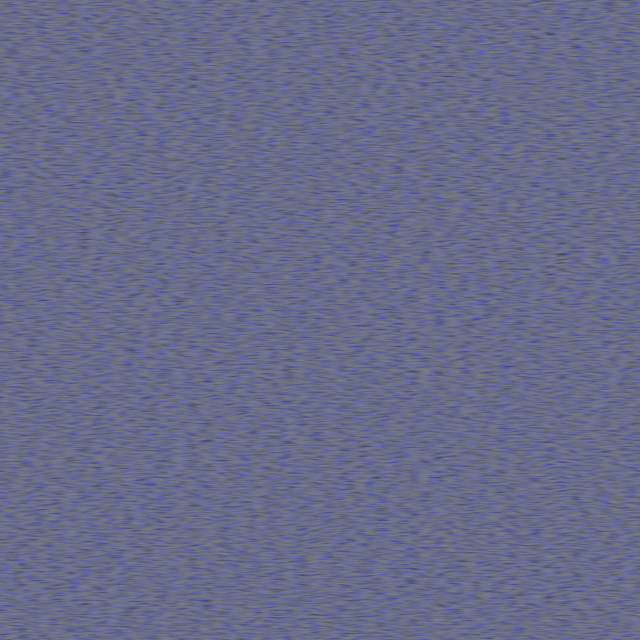
Give the GLSL for this texture, as a WebGL 2 fragment shader.

```glsl
#version 300 es
precision highp float;
// Fine horizontal brushed fibres in slate grey, olive grey and blue.
uniform vec2 u_resolution;
out vec4 outColor;

const vec3 SLATE = vec3(0.401, 0.423, 0.543);
const vec3 BLUE_SHIFT = vec3(-0.042, -0.043, 0.125);
const vec3 LIGHT_SHIFT = vec3(0.065, 0.065, 0.05);
const vec2 FIBRE_FREQUENCY = vec2(46.0, 310.0);

// Integer hash of a lattice cell, giving a value in 0..1
float hash(ivec2 cell, uint seed) {
  uint h = uint(cell.x) * 1597334677u ^ uint(cell.y) * 3812015801u ^ seed * 2798796415u;
  h = (h ^ (h >> 16)) * 2246822519u;
  h = (h ^ (h >> 13)) * 3266489917u;
  h ^= h >> 16;
  return float(h >> 8) / 16777216.0;
}

// Slope of a random unit gradient along an offset from its cell corner
float cornerSlope(ivec2 cell, vec2 offset, uint seed) {
  float angle = 6.28319 * hash(cell, seed);
  return dot(vec2(cos(angle), sin(angle)), offset);
}

float gradientNoise(vec2 p, uint seed) {
  ivec2 cell = ivec2(floor(p));
  vec2 f = fract(p);
  vec2 blend = f * f * f * (f * (f * 6.0 - 15.0) + 10.0);
  float a = cornerSlope(cell, f, seed);
  float b = cornerSlope(cell + ivec2(1, 0), f - vec2(1.0, 0.0), seed);
  float c = cornerSlope(cell + ivec2(0, 1), f - vec2(0.0, 1.0), seed);
  float d = cornerSlope(cell + ivec2(1, 1), f - vec2(1.0, 1.0), seed);
  return mix(mix(a, b, blend.x), mix(c, d, blend.x), blend.y);
}

// Layers of stretched noise, offset so that their lattices do not align
float fibres(vec2 p, vec2 frequency, uint seed) {
  float sum = 0.0;
  for (int i = 0; i < 3; i++) {
    float layer = float(i);
    vec2 q = p * frequency * (1.0 + 0.13 * layer) + vec2(0.37, 0.61) * layer;
    sum += gradientNoise(q, seed + uint(i));
  }
  return sum;
}

// Bend the fibres slightly up and down
vec2 bend(vec2 p, float amount) {
  return p + vec2(0.0, amount * gradientNoise(p * vec2(14.0, 22.0), 31u));
}

// Lengthen one tail of a signed value, keeping its mean near zero
float skew(float value, float amount) {
  return value + amount * (value * value - 0.17);
}

void main() {
  vec2 p = gl_FragCoord.xy / min(u_resolution.x, u_resolution.y);
  vec2 q = bend(p, 0.004);

  // Blue tint has strong peaks; lightness has deep dark streaks
  float blueness = skew(fibres(q, FIBRE_FREQUENCY, 3u), 0.5);
  float lightness = skew(fibres(q, FIBRE_FREQUENCY * vec2(0.9, 1.0), 11u), -0.45);

  // Faint broad patches
  float patches = gradientNoise(p * vec2(9.0, 16.0), 23u);

  vec3 color = SLATE + BLUE_SHIFT * (blueness + 0.12 * patches) + LIGHT_SHIFT * lightness;
  outColor = vec4(clamp(color, 0.0, 1.0), 1.0);
}
```
